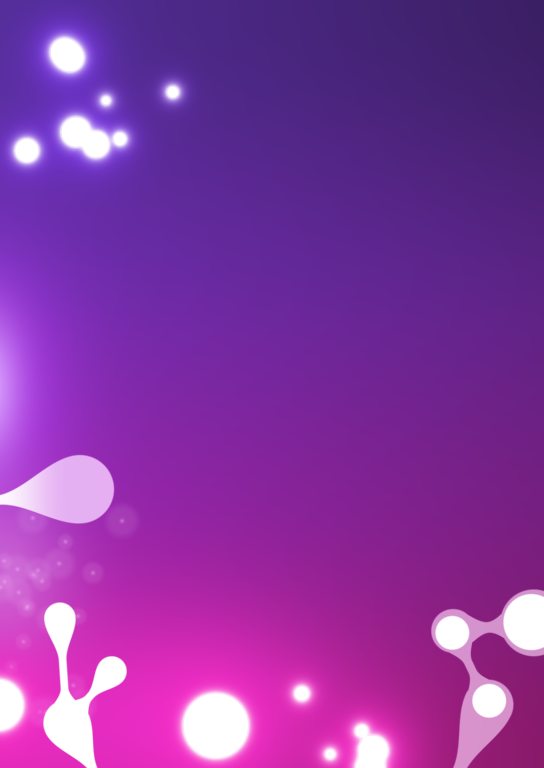
Reproduce this background procedurally as a WebGL 2 fragment shader.

```glsl
#version 300 es
precision highp float;
// Violet to magenta backdrop with glowing lights, soft dust and white droplet molecules.

#define HEIGHT 100.0      // canvas height in drawing units
#define MERGE 0.7         // how softly neighbouring lights fuse
#define RIM 0.45          // width of the bright rim round each light
#define DUST_COUNT 26
#define VIOLET vec3(0.50, 0.22, 0.95)
#define PINK vec3(1.0, 0.18, 0.80)
#define LILAC vec3(0.91, 0.71, 0.96)

uniform vec2 u_resolution;
out vec4 fragColor;

float pixel;              // size of one pixel in drawing units

float hash(float n) { return fract(sin(n * 127.1) * 43758.5453); }

float fill(float d) { return 1.0 - smoothstep(-pixel, pixel, d); }

float disc(vec2 p, vec3 c) { return length(p - c.xy) - c.z; }

float softMin(float a, float b, float k) {
    float h = max(k - abs(a - b), 0.0) / k;
    return min(a, b) - h * h * k * 0.25;
}

// Soft elliptical glow, 1 at its centre
float glow(vec2 p, vec2 c, vec2 size) {
    vec2 q = (p - c) / size;
    return exp(-dot(q, q));
}

// Two discs joined by a pinched neck: shape = neck half width, flare lengths at a and b
float link(vec2 p, vec3 a, vec3 b, vec3 shape) {
    vec2 axis = b.xy - a.xy;
    float len = length(axis);
    axis /= len;
    vec2 q = p - a.xy;
    float along = dot(q, axis);
    float across = abs(q.x * axis.y - q.y * axis.x);
    float width = shape.x
        + (a.z - shape.x) * (1.0 - smoothstep(0.0, shape.y, along))
        + (b.z - shape.x) * (1.0 - smoothstep(0.0, shape.z, len - along));
    float neck = max(across - width, max(-along, along - len));
    return min(neck, min(disc(p, a), disc(p, b)));
}

// Four colours blended from the bottom to the top
vec3 ramp(float y, vec3 c0, vec3 c1, vec3 c2, vec3 c3) {
    vec3 c = mix(c0, c1, smoothstep(0.0, 0.36, y));
    c = mix(c, c2, smoothstep(0.25, 0.70, y));
    return mix(c, c3, smoothstep(0.55, 1.0, y));
}

vec3 backdrop(vec2 p) {
    float y = p.y / HEIGHT;
    vec3 left = ramp(y, vec3(0.84, 0.15, 0.67), vec3(0.64, 0.15, 0.71),
                        vec3(0.45, 0.18, 0.71), vec3(0.33, 0.18, 0.60));
    vec3 right = ramp(y, vec3(0.53, 0.10, 0.41), vec3(0.47, 0.12, 0.50),
                         vec3(0.36, 0.14, 0.53), vec3(0.23, 0.12, 0.39));
    vec3 c = mix(left, right, clamp(p.x / 70.7, 0.0, 1.0));
    c = mix(c, vec3(0.72, 0.24, 0.97), 0.85 * glow(p, vec2(-3.0, 49.0), vec2(11.0, 16.0)));
    c = mix(c, vec3(0.88, 0.72, 1.0), 0.85 * glow(p, vec2(-2.0, 49.5), vec2(4.5, 9.0)));
    c = mix(c, vec3(0.93, 0.18, 0.80), 0.75 * glow(p, vec2(20.0, 6.0), vec2(24.0, 13.0)));
    return mix(c, vec3(0.84, 0.50, 0.88), 0.65 * glow(p, vec2(0.0, 25.0), vec2(9.0, 11.0)));
}

// Adds one light to the halo (x) and to the fused distance (y)
vec2 addLight(vec2 state, vec2 p, vec3 light, float spread) {
    float d = disc(p, light);
    float halo = 0.75 * exp(-max(d, 0.0) / (light.z * spread + 0.3));
    return vec2(1.0 - (1.0 - state.x) * (1.0 - halo), softMin(state.y, d, MERGE));
}

vec3 shine(vec3 c, vec2 state, vec3 tint) {
    c = mix(c, tint, state.x);
    float rim = exp(-max(state.y, 0.0) / RIM);
    return mix(c, vec3(1.0), max(0.85 * rim, 1.0 - smoothstep(-0.2, 0.3, state.y)));
}

void main() {
    pixel = HEIGHT / u_resolution.y;
    vec2 p = gl_FragCoord.xy * pixel;
    vec3 color = backdrop(p);

    // Faint dust discs with bright specks
    for (int i = 0; i < DUST_COUNT; i++) {
        float n = float(i) + 1.0;
        vec2 c = vec2(17.0 * pow(hash(n), 1.4), 3.0 + 31.0 * hash(n + 40.0));
        float r = mix(0.8, 2.8, hash(n + 80.0));
        float d = length(p - c);
        float veil = 0.13 * (1.0 - smoothstep(r * 0.5, r, d)) + 0.35 * exp(-d * d * 14.0);
        color = mix(color, vec3(0.95, 0.75, 0.97), veil);
    }

    // Upper violet lights and lower pink lights
    vec3 upper[8] = vec3[8](vec3(8.4, 93.2, 1.9), vec3(9.1, 92.5, 1.9),
        vec3(13.8, 86.9, 0.6), vec3(22.5, 88.0, 0.8), vec3(3.5, 80.4, 1.6),
        vec3(9.9, 82.8, 2.0), vec3(12.5, 81.2, 1.8), vec3(15.6, 81.9, 0.9));
    vec3 lower[7] = vec3[7](vec3(28.1, 5.5, 4.3), vec3(39.3, 9.7, 1.0),
        vec3(43.0, 1.8, 0.7), vec3(47.1, 4.8, 0.9), vec3(48.6, 2.3, 2.0),
        vec3(48.2, 0.0, 2.0), vec3(-0.3, 8.2, 3.4));
    vec2 cool = vec2(0.0, HEIGHT), warm = cool;
    for (int i = 0; i < 8; i++) cool = addLight(cool, p, upper[i], 0.9);
    for (int i = 0; i < 7; i++) warm = addLight(warm, p, lower[i], 1.1);
    color = shine(shine(color, cool, VIOLET), warm, PINK);

    // Lilac droplet entering from the left
    float drop = link(p, vec3(10.4, 36.3, 4.45), vec3(-1.5, 34.7, 0.6), vec3(0.6, 11.0, 1.0));
    color = mix(color, mix(vec3(1.0), LILAC, smoothstep(0.0, 9.0, p.x)), 0.96 * fill(drop));

    // White molecule at the lower left
    vec3 hub = vec3(8.7, 5.85, 3.05);
    float white = link(p, vec3(7.8, 19.5, 2.05), hub, vec3(0.5, 5.5, 4.6));
    white = min(white, link(p, vec3(14.55, 12.6, 1.95), hub, vec3(0.5, 4.2, 4.4)));
    white = min(white, link(p, hub, vec3(13.0, -1.6, 0.5), vec3(0.5, 7.5, 1.0)));

    // Translucent molecule at the lower right with white cores
    vec3 joint = vec3(59.0, 17.85, 2.85), base = vec3(63.6, 8.25, 3.25);
    float shell = link(p, joint, vec3(69.5, 18.9, 4.35), vec3(0.7, 4.6, 6.0));
    shell = min(shell, link(p, joint, base, vec3(0.55, 4.6, 4.8)));
    shell = min(shell, link(p, base, vec3(59.2, -1.5, 0.8), vec3(0.8, 9.5, 1.0)));
    color = mix(color, vec3(0.95, 0.75, 0.93), 0.72 * fill(shell));
    white = min(white, min(disc(p, vec3(58.9, 17.6, 2.2)), disc(p, vec3(63.7, 8.75, 2.2))));
    white = min(white, disc(p, vec3(69.2, 19.0, 3.65)));
    fragColor = vec4(mix(color, vec3(1.0), fill(white)), 1.0);
}
```
